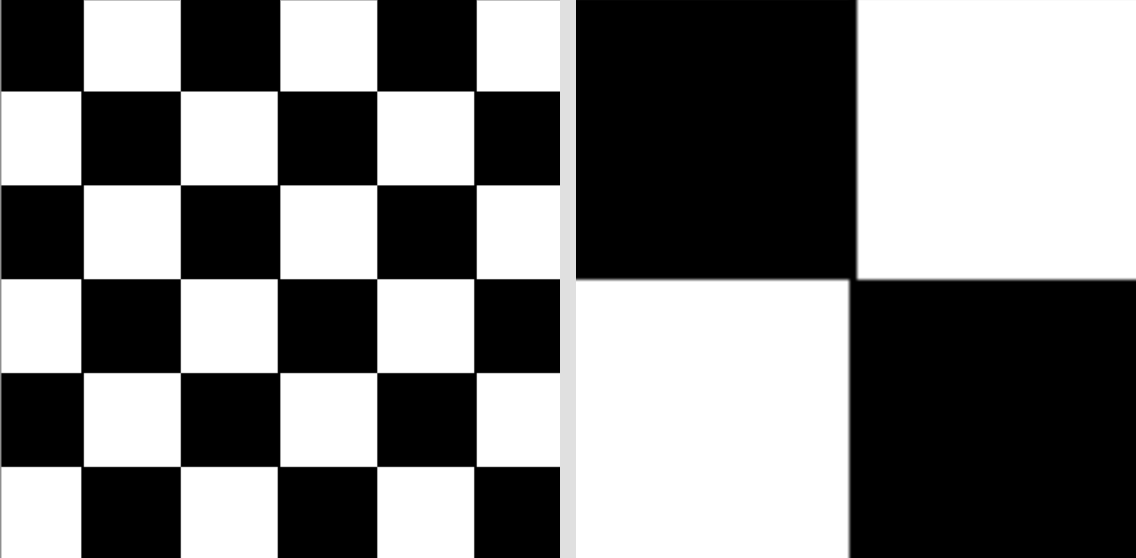
Left, the full canvas; right, a detail of the centre.
Give the GLSL for this pattern, as a Shadertoy shader.

```glsl
// Black and white checkerboard, cropped to about six columns by six rows.
// Two periodic bands, one per axis, are combined into the checks; every second
// vertical edge is nudged so that the black checks come out slightly wider.

const vec2  CELL        = vec2(0.1754, 0.1682);  // check size, fraction of canvas
const vec2  BAND_START  = vec2(0.3229, 0.3322);  // a band's first edge, from top left
const float BLACK_GAIN  = 0.0023;                // extra width of black checks
const float SOFTNESS    = 0.0017;                // half width of the edge blur
const float LEFT_WIDTH  = 0.0026;                // grey rule down the left side
const float TOP_WIDTH   = 0.0016;                // faint rule along the top
const vec3  BLACK       = vec3(0.0);
const vec3  WHITE       = vec3(1.0);
const vec3  LEFT_GREY   = vec3(0.56);
const vec3  TOP_GREY    = vec3(0.75);

// Coverage of bands of the given width, starting at start + 2 * cell * n.
float bandCover(float x, float start, float width, float cell, float blur) {
    float halfWidth = 0.5 * width;
    float offset = mod(x - start - halfWidth + cell, 2.0 * cell) - cell;
    return smoothstep(-blur, blur, halfWidth - abs(offset));
}

// Coverage of a rule lying against the canvas edge.
float ruleCover(float x, float width, float blur) {
    return 1.0 - smoothstep(width - blur, width + blur, x);
}

void mainImage(out vec4 fragColor, in vec2 fragCoord) {
    vec2 uv = fragCoord / iResolution.xy;
    uv.y = 1.0 - uv.y;
    vec2 pixel = 1.0 / iResolution.xy;
    vec2 blur = max(vec2(SOFTNESS), 0.75 * pixel);

    // Bands are black in even rows and white in odd rows
    float evenRow = bandCover(uv.y, BAND_START.y, CELL.y, CELL.y, blur.y);
    float evenBlack = bandCover(uv.x, BAND_START.x, CELL.x + BLACK_GAIN, CELL.x, blur.x);
    float oddBlack = 1.0 - bandCover(uv.x, BAND_START.x, CELL.x - BLACK_GAIN, CELL.x, blur.x);
    float black = mix(oddBlack, evenBlack, evenRow);
    vec3 color = mix(WHITE, BLACK, black);

    // Thin rules at the top and left
    float topRule = ruleCover(uv.y, TOP_WIDTH, 0.5 * pixel.y);
    float leftRule = ruleCover(uv.x, LEFT_WIDTH, 0.5 * pixel.x);
    color = mix(color, min(color, TOP_GREY), topRule);
    color = mix(color, LEFT_GREY, leftRule);

    fragColor = vec4(color, 1.0);
}
```
